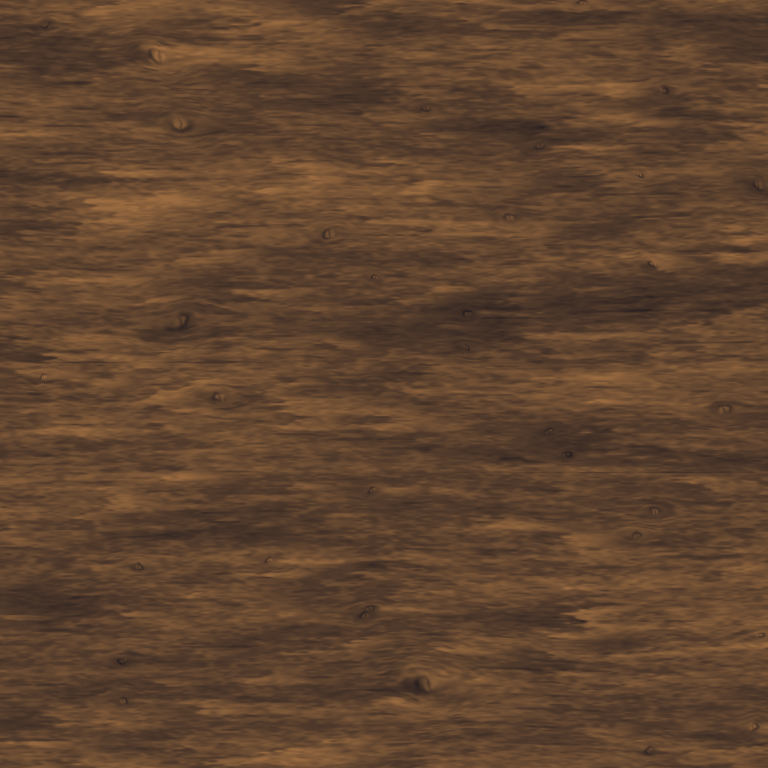
Give the GLSL for this texture, as a Shadertoy shader.

```glsl
// Dark stained timber with fine horizontal grain, smoky blotches and small knots.
// Layers of stretched row noise give one tone, which picks a colour between
// a smoky brown and a golden brown; knots bend the grain around themselves.

const vec3 SMOKY_BROWN = vec3(0.29, 0.21, 0.16);
const vec3 GOLDEN_BROWN = vec3(0.50, 0.35, 0.22);
const float MEAN_TONE = 0.47;
const float DARK_KNEE = 0.15;

// Cells per canvas along and across the grain
const vec2 BROAD_SCALE = vec2(3.5, 10.0);
const vec2 BAND_SCALE = vec2(4.5, 36.0);
const vec2 BLOTCH_SCALE = vec2(8.0, 30.0);
const vec2 STREAK_SCALE = vec2(10.0, 85.0);
const vec2 FLECK_SCALE = vec2(15.0, 80.0);
const vec2 CRACK_SCALE = vec2(22.0, 170.0);
const vec2 FIBRE_SCALE = vec2(34.0, 215.0);
const vec2 PORE_SCALE = vec2(100.0, 400.0);

const float BROAD_AMOUNT = 0.30;
const float BAND_AMOUNT = 0.55;
const float BLOTCH_AMOUNT = 0.50;
const float STREAK_AMOUNT = 0.42;
const float FLECK_AMOUNT = 0.50;
const float CRACK_AMOUNT = 0.45;
const float FIBRE_AMOUNT = 0.52;
const float PORE_AMOUNT = 0.55;

const int KNOT_COUNT = 34;
const float SMALL_KNOT = 0.0035;
const float LARGE_KNOT = 0.0115;
const float TAIL_LENGTH = 0.18;
const int SEAM_COUNT = 4;
const float SEAM_WIDTH = 0.0010;

float hash(vec2 p) {
    return fract(sin(dot(p, vec2(127.1, 311.7))) * 43758.5453);
}

// One row of smooth noise, shifted at random so cell ends never line up
float rowNoise(float x, float row) {
    x += 17.0 * hash(vec2(row, 3.7));
    float cell = floor(x);
    float blend = smoothstep(0.0, 1.0, x - cell);
    return mix(hash(vec2(cell, row)), hash(vec2(cell + 1.0, row)), blend);
}

float grainNoise(vec2 p) {
    float row = floor(p.y);
    float blend = smoothstep(0.0, 1.0, p.y - row);
    return mix(rowNoise(p.x, row), rowNoise(p.x, row + 1.0), blend);
}

float centred(vec2 p) {
    return grainNoise(p) - 0.5;
}

// Adds knots to the tone and bends the grain coordinates around them
float knots(vec2 uv, inout vec2 grain) {
    float tone = 0.0;
    vec2 ragged = uv + 0.004 * vec2(centred(uv * 150.0), centred(uv * 130.0 + 60.0));
    for (int i = 0; i < KNOT_COUNT; i++) {
        float id = float(i);
        vec2 centre = vec2(hash(vec2(id, 11.3)), (id + hash(vec2(id, 23.9))) / float(KNOT_COUNT));
        float size = mix(SMALL_KNOT, LARGE_KNOT, pow(hash(vec2(id, 41.1)), 5.0));
        vec2 offset = ragged - centre;
        offset.y += 0.8 * offset.x * (hash(vec2(id, 57.7)) - 0.5);
        float radius = length(offset / vec2(1.5 * size, size));
        grain.y -= 0.7 * (uv.y - centre.y) * exp(-0.10 * radius * radius);

        // Broken dark rim, warm heart with a crack, and a smudge beside the knot
        float facing = dot(offset, cos(vec2(0.0, 1.57) + 6.28 * hash(vec2(id, 65.9))));
        float rim = exp(-pow((radius - 0.95) / 0.35, 2.0)) * smoothstep(-1.0, 1.2, facing / size);
        float heart = 1.0 - smoothstep(0.4, 1.1, radius);
        float crack = exp(-pow((offset.x + 0.3 * offset.y) / (0.25 * size), 2.0));
        vec2 smudge = (offset - vec2(-1.5, -0.8) * size) / (size * vec2(4.0, 1.4));
        tone += heart * (0.45 - 0.6 * crack) - 0.8 * rim;
        tone -= 0.35 * exp(-dot(smudge, smudge));

        // Pale tail drawn out along the grain from some knots
        float hasTail = step(0.8, hash(vec2(id, 73.3)));
        float along = (uv.x - centre.x) / TAIL_LENGTH;
        float bend = 0.006 * sin(7.0 * along + id);
        float across = (uv.y - centre.y - bend * along) / 0.0035;
        float fade = smoothstep(0.02, 0.12, along) * (1.0 - smoothstep(0.3, 1.0, along));
        tone += 0.6 * hasTail * fade * exp(-across * across);
    }
    return tone;
}

// Thin dark joints that run only part of the way across
float seams(vec2 uv) {
    float shade = 0.0;
    for (int i = 0; i < SEAM_COUNT; i++) {
        float id = float(i);
        float height = (id + hash(vec2(id, 91.3))) / float(SEAM_COUNT);
        float line = exp(-pow((uv.y - height) / SEAM_WIDTH, 2.0));
        shade += line * (1.0 - smoothstep(0.08, 0.25, abs(uv.x - hash(vec2(id, 97.1)))));
    }
    return shade * grainNoise(uv * CRACK_SCALE);
}

void mainImage(out vec4 fragColor, in vec2 fragCoord) {
    vec2 uv = fragCoord / iResolution.y;
    vec2 grain = uv;
    float tone = MEAN_TONE + knots(uv, grain);

    // Gentle waves in the grain, and fibres that feather the ends of patches
    grain.y += 0.012 * centred(uv * vec2(4.0, 5.0) + 50.0);
    grain.y += 0.003 * centred(uv * vec2(16.0, 18.0) + 80.0);
    float fibre = centred(grain * FIBRE_SCALE);
    float pore = centred(grain * PORE_SCALE + 7.0);
    vec2 feathered = grain + vec2(0.04 * fibre + 0.02 * pore, 0.0);

    tone += BROAD_AMOUNT * centred(feathered * BROAD_SCALE + 5.0);
    tone += BAND_AMOUNT * centred(feathered * BAND_SCALE + 120.0);
    tone += STREAK_AMOUNT * centred(feathered * STREAK_SCALE + 210.0);
    tone += FIBRE_AMOUNT * fibre + PORE_AMOUNT * pore;
    tone -= BLOTCH_AMOUNT * smoothstep(0.5, 0.9, grainNoise(feathered * BLOTCH_SCALE + 310.0));
    tone += FLECK_AMOUNT * smoothstep(0.66, 0.92, grainNoise(feathered * FLECK_SCALE + 430.0));
    tone -= CRACK_AMOUNT * smoothstep(0.74, 0.95, grainNoise(grain * CRACK_SCALE + 540.0));
    tone -= 0.7 * seams(uv);

    // Soften the deepest shadows
    tone = max(tone, DARK_KNEE + 0.6 * (tone - DARK_KNEE));
    fragColor = vec4(mix(SMOKY_BROWN, GOLDEN_BROWN, clamp(tone, -0.6, 1.5)), 1.0);
}
```
